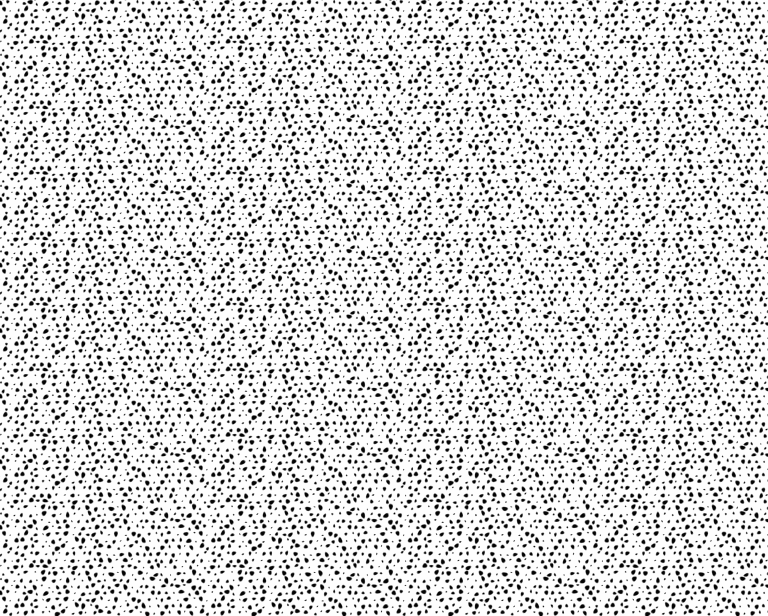
Write a WebGL 2 fragment shader that draws this pattern.

```glsl
#version 300 es
precision highp float;

uniform vec2 u_resolution;
out vec4 fragColor;

const vec3 PAPER = vec3(0.995);
const vec3 INK = vec3(0.01);
const float TILES_HIGH = 9.4;              // pattern repeats per canvas height
const vec2 CELLS_PER_TILE = vec2(26.0, 10.0);
const float ROW_STEP = 0.866;              // row spacing, in cell widths
const float JITTER = 0.43;                 // spread of spot centres, in cells
const vec2 SPOT_RADII = vec2(0.18, 0.315); // smallest and largest spot
const vec2 FLECK_RADII = vec2(0.05, 0.21); // smallest and largest fleck
const float MAX_ASPECT = 1.65;
const float LEAN = 0.95;                   // mean direction of the long axis
const float LEAN_SPREAD = 2.4;
const float LOBE = 0.08;                   // depth of the uneven outline
const float EDGE_PIXELS = 1.9;             // width of the smoothed edge
const float SEED = 5.0;
const float TAU = 6.2831853;

vec4 hash4(vec2 cell) {
    vec4 h = fract(cell.xyxy * vec4(0.1031, 0.1030, 0.0973, 0.1099));
    h += dot(h, h.wzxy + 33.33);
    return fract((h.xxyz + h.yzzw) * h.zywx);
}

mat2 rotation(float angle) {
    float c = cos(angle), s = sin(angle);
    return mat2(c, -s, s, c);
}

// Approximate signed distance to an uneven oval
float spotDistance(vec2 p, float radius, float aspect, float phase) {
    float stretch = sqrt(aspect);
    vec2 q = p / vec2(stretch, 1.0 / stretch);
    float angle = atan(q.y, q.x + 1e-5);
    float outline = 1.0 + LOBE * cos(3.0 * angle + phase);
    return length(q) - radius * outline;
}

// Each pair of cells holds one spot and one fleck, in random order
float pickRadius(vec2 wrapped, float chance) {
    vec2 pair = vec2(floor(0.5 * wrapped.x), wrapped.y);
    float swapped = step(0.5, hash4(pair * 19.0 + SEED + 73.0).x);
    float isFleck = mod(wrapped.x + swapped, 2.0);
    vec2 range = mix(SPOT_RADII, FLECK_RADII, isFleck);
    return mix(range.x, range.y, chance);
}

// Ink coverage of the spots around a point in cell units
float spotCoverage(vec2 p, float edge) {
    float coverage = 0.0;
    for (int j = -1; j <= 1; j++) {
        float row = floor(p.y / ROW_STEP) + float(j);
        float stagger = 0.5 * mod(row, 2.0);
        for (int i = -1; i <= 1; i++) {
            vec2 cell = vec2(floor(p.x - stagger) + float(i), row);
            vec2 wrapped = mod(cell, CELLS_PER_TILE);
            vec4 place = hash4(wrapped * 17.0 + SEED);
            vec4 form = hash4(wrapped * 17.0 + SEED + 211.0);

            vec2 centre = (cell + 0.5) * vec2(1.0, ROW_STEP);
            centre += vec2(stagger, 0.0) + JITTER * (place.xy - 0.5);
            float radius = pickRadius(wrapped, place.z);
            float aspect = mix(1.0, MAX_ASPECT, form.x);
            float angle = LEAN + LEAN_SPREAD * (form.y - 0.5);
            vec2 local = rotation(angle) * (p - centre);

            float d = spotDistance(local, radius, aspect, TAU * form.z);
            coverage = max(coverage, 1.0 - smoothstep(-0.5, 0.5, d / edge));
        }
    }
    return coverage;
}

void main() {
    float cellsHigh = TILES_HIGH * CELLS_PER_TILE.y * ROW_STEP;
    vec2 p = gl_FragCoord.xy / u_resolution.y * cellsHigh;
    float edge = EDGE_PIXELS * cellsHigh / u_resolution.y;
    fragColor = vec4(mix(PAPER, INK, spotCoverage(p, edge)), 1.0);
}
```
